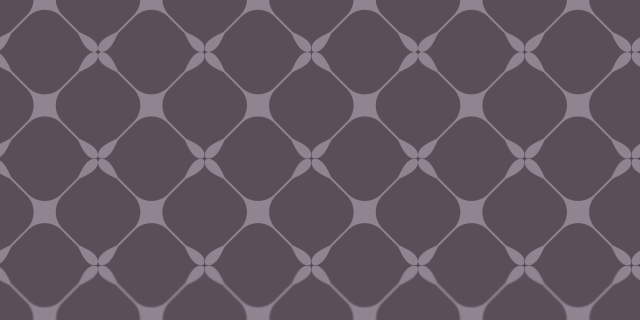
Write a Shadertoy shader that draws this pattern.

```glsl
// Trellis of pale diagonal lines on plum: concave squares at one set of
// crossings, four leaves at the other. Each cell is folded onto one diagonal
// strand, whose outline is a rounded corner plus a tapered leaf profile.

// Strand with a filleted flare that forms the square at the origin.
float strandDistance(vec2 strand, float halfWidth) {
    float radius = 0.22;
    return radius - length(max(radius + halfWidth - strand, 0.0));
}

// Leaf with its tip near the crossing, thinning away along the strand.
float leafDistance(float fromCrossing, float across) {
    float s = clamp((fromCrossing - 0.014) / 0.28, 0.0, 1.0);
    float halfWidth = 0.165 * pow(s, 0.6) * pow(1.0 - s, 1.4);
    return max(across - halfWidth, 0.014 - fromCrossing);
}

void mainImage(out vec4 fragColor, in vec2 fragCoord) {
    vec2 uv = fragCoord / iResolution.y;

    // Three repeats per canvas height, six across the 2:1 width
    vec2 cell = uv * 3.0 - vec2(0.419, 0.012);
    vec2 folded = abs(fract(cell + 0.5) - 0.5);

    // Coordinates along and across the diagonal from square to crossing
    vec2 strand = vec2(folded.x + folded.y, abs(folded.x - folded.y)) * sqrt(0.5);
    float fromCrossing = sqrt(0.5) - strand.x;

    // The lowest half row is a little softer and heavier
    float wear = 1.0 - smoothstep(0.11, 0.18, uv.y);
    float line = strandDistance(strand, 0.009 + 0.002 * wear);
    line = max(line, 0.03 - fromCrossing);
    float shape = min(line, leafDistance(fromCrossing, strand.y));

    float soft = 0.7 * 3.0 / iResolution.y + 0.008 * wear;
    float ink = 1.0 - smoothstep(-soft, soft, shape);

    vec3 plum = vec3(0.35, 0.31, 0.35);
    vec3 mauve = vec3(0.56, 0.52, 0.57);
    fragColor = vec4(mix(plum, mauve, ink), 1.0);
}
```
